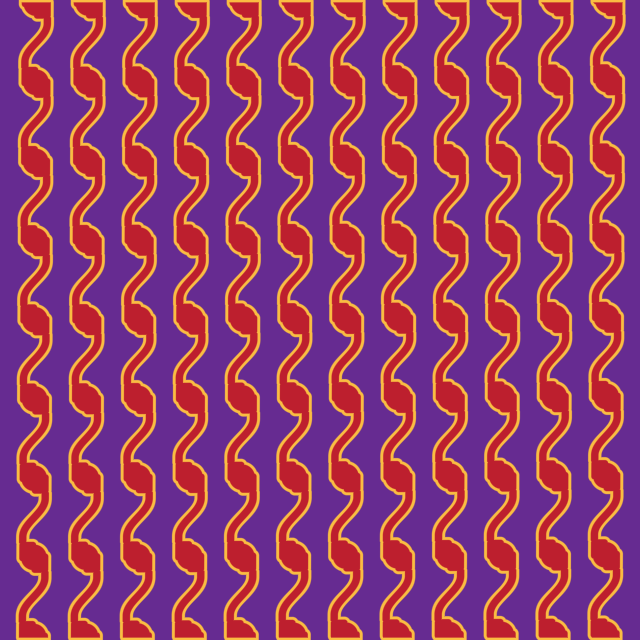
Give the GLSL for this pattern, as a Shadertoy shader.

```glsl
const float HALF_PI = 1.5707963;

// Lengths are in thousandths of the canvas height
const vec2 PITCH = vec2(81.2, 123.7);
const vec2 ANCHOR = vec2(379.3, 501.7);
const float LEAN = 0.0045;
const float OUTLINE = 3.9;
const float RED_INSET = 0.7;
const float BORDER_INSET = 3.0;

const vec3 PURPLE = vec3(0.40, 0.17, 0.57);
const vec3 RED = vec3(0.74, 0.12, 0.18);
const vec3 GOLD = vec3(0.98, 0.74, 0.26);

float roundBox(vec2 p, vec2 halfSize, float radius) {
    vec2 q = abs(p) - halfSize + radius;
    return length(max(q, 0.0)) + min(max(q.x, q.y), 0.0) - radius;
}

// S-shaped stem: sine bend that runs straight at both ends
float stem(vec2 p, float sway, float bend, vec2 halfSize) {
    float phase = clamp(p.y / bend, -1.0, 1.0) * HALF_PI;
    float slope = sway * HALF_PI / bend * cos(phase);
    float across = (p.x - sway * sin(phase)) / sqrt(1.0 + slope * slope);
    return roundBox(vec2(across, p.y), halfSize, 4.0);
}

// Scalloped bead: two offset lobes around a disc
float bead(vec2 p) {
    vec2 lobeCentre = vec2(-9.5, 9.0);
    vec2 lobeSize = vec2(13.9, 16.0);
    float lobes = min(roundBox(p - lobeCentre, lobeSize, 6.0),
                      roundBox(p + lobeCentre, lobeSize, 6.0));
    return min(lobes, length(p) - 20.8);
}

// One bead with the stems below and above it
float link(vec2 p, float halfPitch) {
    vec2 offset = vec2(0.0, halfPitch);
    vec2 stemSize = vec2(6.5, 42.0);
    float stems = min(stem(p + offset, 17.4, 30.0, stemSize),
                      stem(p - offset, 17.4, 30.0, stemSize));
    return min(bead(p), stems);
}

float coverage(float dist, float softness) {
    return 1.0 - smoothstep(-softness, softness, dist);
}

void mainImage(out vec4 fragColor, in vec2 fragCoord) {
    vec2 canvas = fragCoord / iResolution.y * 1000.0;
    float softness = max(0.9, 800.0 / iResolution.y);

    // Twelve slightly leaning columns of linked beads
    vec2 p = canvas - ANCHOR;
    p -= LEAN * p.yx;
    vec2 cell = round(p / PITCH);
    cell.x = clamp(cell.x, -4.0, 7.0);
    float dist = link(p - cell * PITCH, 0.5 * PITCH.y);

    // Close the outline along the top and bottom edges
    float border = abs(canvas.y - 500.0) - 500.0 + BORDER_INSET;
    dist = max(dist, border);

    // Gold outline, then red fill
    vec3 color = mix(PURPLE, GOLD, coverage(dist - OUTLINE, softness));
    color = mix(color, RED, coverage(dist + RED_INSET, softness));
    fragColor = vec4(color, 1.0);
}
```
